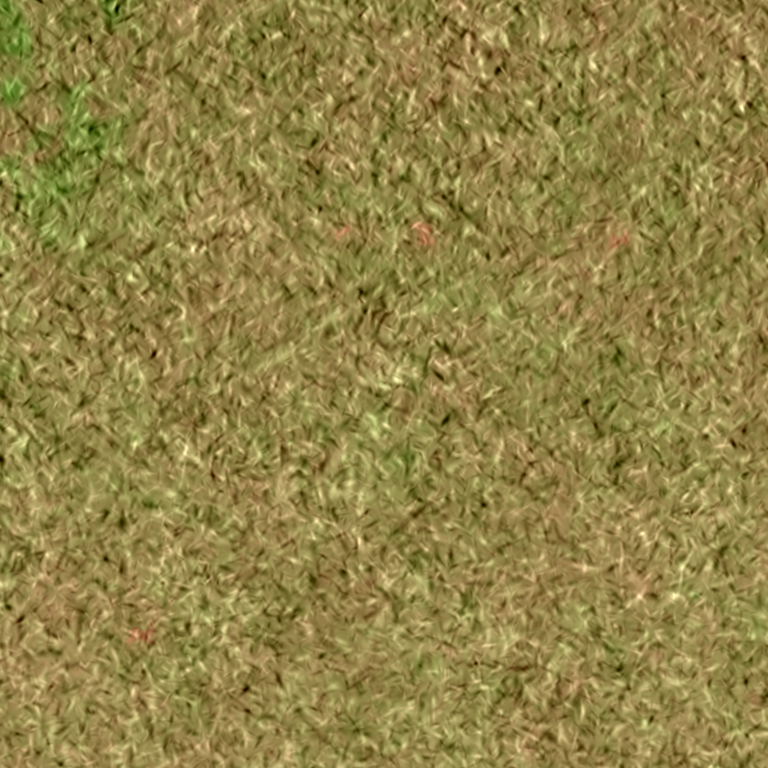
Reproduce this texture procedurally as a Shadertoy shader.

```glsl
// Dry, patchy lawn seen from above: short tangled blades, green tufts and a few fallen leaves.

const vec3 STRAW = vec3(0.580, 0.513, 0.285);
const vec3 GREEN_SHIFT = vec3(-0.058, 0.016, -0.030);
const vec3 LEAF = vec3(0.72, 0.49, 0.33);
const float HALF_PI = 1.5707963;

vec3 hash3(vec3 p) {
    p = fract(p * vec3(0.1031, 0.1030, 0.0973));
    p += dot(p, p.yxz + 33.33);
    return fract((p.xxy + p.yxx) * p.zyx);
}

mat2 rotation(float angle) {
    float c = cos(angle), s = sin(angle);
    return mat2(c, -s, s, c);
}

// Smooth irregular patches from layered sines, roughly -1 to 1
float patches(vec2 p) {
    float broad = sin(p.x + 1.7 * sin(0.8 * p.y + 0.6)) * sin(1.1 * p.y + 1.4 * sin(0.7 * p.x));
    vec2 q = rotation(0.9) * p * 2.3;
    float small = sin(q.x + 1.5 * sin(0.9 * q.y)) * sin(q.y + 1.3 * sin(1.2 * q.x + 2.0));
    return 0.6 * broad + 0.4 * small;
}

// Cellular layer of soft blades: x is light and shade, y is hue variation
vec2 blades(vec2 uv, float density, float lean, float spread, float seed) {
    vec2 p = uv * density;
    vec2 cell = floor(p);
    vec2 sum = vec2(0.0);
    for (int j = -1; j <= 1; j++)
    for (int i = -1; i <= 1; i++)
    for (int k = 0; k < 2; k++) {
        vec3 id = vec3(cell + vec2(i, j), seed + float(k) * 7.0);
        vec3 place = hash3(id);
        vec3 look = hash3(id + 91.7);
        float angle = HALF_PI + lean + spread * (place.z - 0.5);
        vec2 size = vec2(mix(0.32, 0.64, look.z), mix(0.18, 0.30, look.x));
        vec2 d = rotation(angle) * (p - id.xy - place.xy) / size;
        vec2 dd = d * d;
        float body = exp(-dd.x - dd.y);
        // Faintly shaded flanks keep neighbouring blades distinct
        sum.x += (2.0 * look.y - 1.0) * body * (1.0 - 0.9 * dd.y);
        sum.y += (2.0 * look.x - 1.0) * body;
    }
    return sum;
}

// Sparse fallen leaves, one at most per cell: x is the leaf, y the warm stain around it
vec2 leaves(vec2 uv, float density, float share) {
    vec2 p = uv * density;
    vec3 id = vec3(floor(p), 53.0);
    vec3 place = hash3(id);
    vec3 look = hash3(id + 17.3);
    vec2 d = rotation(6.2832 * look.x) * (fract(p) - mix(vec2(0.4), vec2(0.6), place.xy));
    d.y += 0.03 * sin(30.0 * d.x);
    float radius = mix(0.08, 0.14, look.y);
    float edge = length(d * vec2(0.75, 1.5)) - radius;
    float stain = 1.0 - smoothstep(0.05, 0.38, length(d));
    return vec2(1.0 - smoothstep(-0.05, 0.04, edge), stain) * step(place.z, share);
}

void mainImage(out vec4 fragColor, in vec2 fragCoord) {
    vec2 uv = fragCoord / iResolution.y;

    // Blades lean in clumps and lie more tangled toward the bottom
    float lean = 0.35 * patches(uv * 12.0 + 4.0);
    float spread = mix(2.9, 2.2, smoothstep(0.15, 0.75, uv.y));
    vec2 clumps = blades(uv + 0.13, 23.0, lean, 3.1, 64.0);
    vec2 grass = 0.75 * blades(uv, 44.0, lean, spread, 3.0)
               + 0.85 * blades(uv + 0.37, 64.0, lean, spread, 21.0)
               + 0.45 * blades(uv + 0.71, 92.0, lean, spread, 42.0);

    // Broad light and hue, with a broken lush strip at the upper left
    float patchHue = patches(uv * 10.0 + 1.5);
    float lushEdge = uv.x + 0.08 * patches(uv * 17.0);
    float lush = (1.0 - smoothstep(0.02, 0.20, lushEdge)) * smoothstep(0.58, 0.85, uv.y);
    lush *= smoothstep(-0.6, 0.5, patches(uv * vec2(26.0, 15.0)) + 0.6 * clumps.y);
    float hue = 0.50 * patchHue + 0.50 * clumps.y + 0.40 * grass.y;
    hue = clamp(hue, -0.9, 1.6) + lush * 1.9;

    // Deeper shadows in the upper part, calmer blades below
    float contrast = 1.0 + 0.22 * patches(uv * 13.0 + 2.7) + 0.16 * (uv.y - 0.5);
    float tone = 0.250 * contrast * grass.x + 0.085 * clumps.x
               + 0.034 * patches(uv * 16.0 + 8.0)
               + 0.04 * (0.5 - uv.y) - 0.02 * lush;

    // Blend straw, green tufts and litter
    vec3 color = STRAW + GREEN_SHIFT * hue;
    vec2 litter = leaves(uv + 0.004 * grass, 8.0, 0.12);
    color = mix(color, LEAF, max(0.85 * litter.x, 0.25 * litter.y));
    color += tone * vec3(1.0, 0.98, 0.92);

    fragColor = vec4(clamp(color, 0.0, 1.0), 1.0);
}
```
